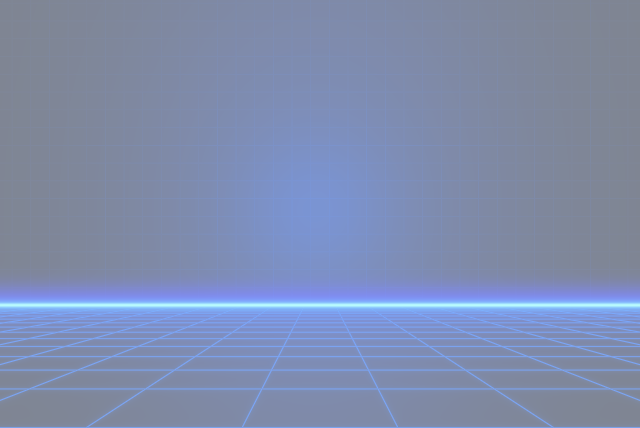
Give the GLSL for this background, as a Shadertoy shader.

```glsl
// A hazy blue hall: a faint square grid on the back wall, a glowing horizon
// and a bright perspective floor grid. Layers are blended back to front from
// Gaussian glows and distances to repeated lines, in units of canvas height.

#define HORIZON 0.287       // height of the glowing edge
#define VANISH_Y 0.357      // height where the floor lines converge
#define FLOOR_COLUMN 1.022  // floor column spacing per unit of depth
#define FLOOR_ROW 0.7475    // floor row spacing in inverse depth
#define FLOOR_SHIFT 3.763   // inverse depth of the nearest full row
#define WALL_CELL vec2(0.0436, 0.0415)
#define WALL_ROW_Y 0.453    // height of one wall row
#define LINE_WIDTH 0.0013   // half width of a floor line

const vec3 HAZE = vec3(0.50, 0.52, 0.565);
const vec3 WALL_LINE = vec3(0.45, 0.63, 1.0);
const vec3 FLOOR_LINE = vec3(0.48, 0.66, 1.0);
const vec3 VIOLET = vec3(0.50, 0.54, 1.0);
const vec3 AZURE = vec3(0.50, 0.76, 1.0);
const vec3 WHITE_HOT = vec3(0.74, 1.0, 0.99);

float hash(vec2 p) {
    vec3 q = fract(vec3(p.xyx) * 0.1031);
    q += dot(q, q.yzx + 33.33);
    return fract((q.x + q.y) * q.z);
}

float bell(float x) {
    return exp(-x * x);
}

// Antialiased coverage of a line, from the distance to its centre
float stroke(float dist, float halfWidth, float pixel) {
    return clamp((halfWidth - abs(dist)) / pixel + 0.5, 0.0, 1.0);
}

// Signed distance, in periods, to the nearest integer
float nearest(float x) {
    return fract(x + 0.5) - 0.5;
}

vec3 backdrop(vec2 p) {
    vec2 q = p - vec2(-0.012, 0.51);
    float broad = exp(-dot(q / vec2(0.48, 0.70), q / vec2(0.48, 0.70)));
    float core = exp(-dot(q, q) / 0.032);
    return HAZE + broad * vec3(-0.005, 0.035, 0.155)
                + core * vec3(-0.015, 0.025, 0.105);
}

// Faint wall lines, each with its own strength that drifts along its length
float wallGrid(vec2 p, float pixel) {
    vec2 cell = vec2(p.x, p.y - WALL_ROW_Y) / WALL_CELL + vec2(0.5, 0.0);
    vec2 id = floor(cell + 0.5);
    float column = stroke(nearest(cell.x) * WALL_CELL.x, 0.0007, pixel);
    float row = stroke(nearest(cell.y) * WALL_CELL.y, 0.0007, pixel);
    float columnDrift = hash(vec2(id.x + 40.0, floor(cell.y / 4.0) + 90.0));
    float rowDrift = hash(vec2(floor(cell.x / 4.0) + 70.0, id.y + 20.0));
    column *= 0.10 + 0.16 * hash(vec2(id.x + 60.0, 7.0)) + 0.10 * columnDrift;
    row *= 0.10 + 0.16 * hash(vec2(11.0, id.y + 60.0)) + 0.10 * rowDrift;
    float fade = 0.25 + 0.75 * bell(length((p - vec2(0.0, 0.50)) / vec2(0.52, 0.42)));
    return max(column, row) * fade;
}

// Floor lines: x is the sharp stroke, y the soft halo around it
vec2 floorGrid(vec2 p, float pixel) {
    float depth = VANISH_Y - p.y;
    float slope = p.x / depth;
    float column = nearest(slope / FLOOR_COLUMN + 0.5) * FLOOR_COLUMN * depth
                 / sqrt(1.0 + slope * slope);
    float row = nearest((1.0 / depth - FLOOR_SHIFT) / FLOOR_ROW)
              * FLOOR_ROW * depth * depth;
    // the row nearest the viewer is replaced by the front edge of the floor
    if (1.0 / depth < FLOOR_SHIFT - 0.5 * FLOOR_ROW) row = p.y - 0.001;
    float sharp = max(stroke(column, LINE_WIDTH, pixel),
                      0.85 * stroke(row, LINE_WIDTH, pixel));
    float halo = max(exp(-abs(column) / 0.006), exp(-abs(row) / 0.005));
    return vec2(sharp, halo);
}

void mainImage(out vec4 fragColor, in vec2 fragCoord) {
    float pixel = 1.0 / iResolution.y;
    vec2 p = (fragCoord - vec2(0.5 * iResolution.x, 0.0)) * pixel;
    float rise = p.y - HORIZON;
    vec3 color = backdrop(p);

    if (rise > 0.0) {
        // Wall and the violet haze above the horizon
        color = mix(color, WALL_LINE, wallGrid(p, pixel));
        color = mix(color, VIOLET, 0.95 * bell(rise / 0.045));
    } else {
        // Floor, with blue light spilling towards the viewer
        color = mix(color, VIOLET + vec3(0.0, 0.03, -0.02), 0.75 * exp(rise / 0.052));
        vec2 grid = floorGrid(p, pixel);
        color = mix(color, FLOOR_LINE, 0.20 * grid.y);
        color = mix(color, FLOOR_LINE, 0.88 * grid.x);
    }

    // Horizon: azure bloom around a white-hot line
    color = mix(color, AZURE, 0.90 * bell(rise / 0.013));
    color = mix(color, WHITE_HOT, 0.95 * bell(rise / 0.0048));
    fragColor = vec4(clamp(color, 0.0, 1.0), 1.0);
}
```
